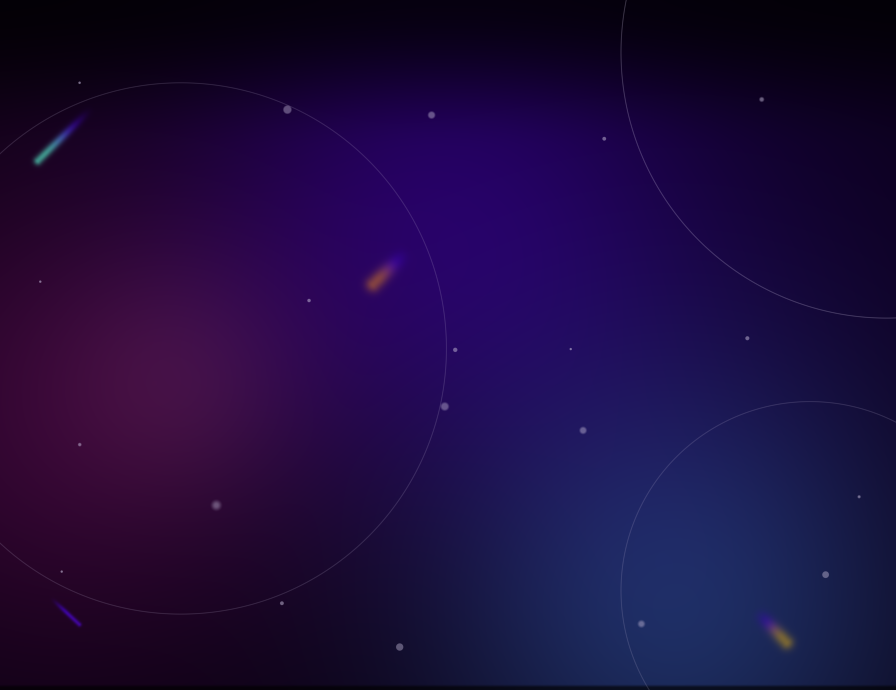
A Shadertoy shader for this background:

```glsl
// A dark night-sky backdrop: broad violet, magenta and blue glows, thin rings,
// four blurred comet streaks and a scatter of soft dots.
// Glows are Gaussians; rings and streaks are distance functions; dots use a jittered grid.

const vec3 NIGHT  = vec3(0.030, 0.000, 0.060);
const vec3 VIOLET = vec3(0.110, 0.000, 0.320);
const vec3 WINE   = vec3(0.170, 0.020, 0.130);
const vec3 ROSE   = vec3(0.080, 0.050, 0.040);
const vec3 AZURE  = vec3(0.080, 0.180, 0.310);
const vec3 INDIGO = vec3(0.020, 0.000, 0.070);
const vec3 PALE   = vec3(0.740, 0.700, 0.820);
const vec3 TAIL   = vec3(0.240, 0.010, 0.750);

// Gaussian falloff around a centre
float glow(vec2 p, vec2 centre, float radius) {
    vec2 d = (p - centre) / radius;
    return exp(-dot(d, d));
}

// Thin circle outline
float ring(vec2 p, vec2 centre, float radius, float width) {
    float d = abs(length(p - centre) - radius);
    return 1.0 - smoothstep(0.0, width, d);
}

// Filled disc with an edge of the given softness
float disc(vec2 p, vec2 centre, float radius, float softness) {
    return 1.0 - smoothstep(radius - softness, radius + softness, length(p - centre));
}

vec2 hash2(vec2 cell) {
    vec3 q = fract(cell.xyx * vec3(0.1031, 0.1030, 0.0973));
    q += dot(q, q.yzx + 33.33);
    return fract((q.xx + q.yz) * q.zy);
}

// Blends a comet, bright at its head and fading towards its tail
vec3 addStreak(vec3 base, vec2 p, vec2 head, vec2 tail, vec3 headColour,
               float width, float strength) {
    vec2 axis = tail - head;
    float t = clamp(dot(p - head, axis) / dot(axis, axis), 0.0, 1.0);
    float d = length(p - head - axis * t) / width;
    float cover = exp(-d * d) * strength * (1.0 - smoothstep(0.35, 1.0, t));
    return mix(base, mix(headColour, TAIL, smoothstep(0.1, 0.75, t)), cover);
}

// Soft dots, one in each cell of a jittered grid
float dots(vec2 p, vec2 extent, float pixel) {
    const vec2 GRID = vec2(5.0, 4.0);
    float total = 0.0;
    for (int i = 0; i < 20; i++) {
        vec2 cell = vec2(float(i % 5), float(i / 5));
        vec2 jitter = hash2(cell + 3.0);
        vec2 kind = hash2(cell + 41.0);
        vec2 centre = (cell + mix(vec2(0.12), vec2(0.88), jitter)) / GRID;
        centre.y *= 0.92;
        float radius = mix(0.0016, 0.0062, kind.x * kind.x);
        float softness = max(pixel * 0.7, radius * kind.y * 0.8);
        total += disc(p, centre * extent, radius, softness) * mix(0.65, 0.42, kind.x);
    }
    return min(total, 1.0);
}

// Broad colour fields, darkened towards the top and the bottom rim
vec3 backdrop(vec2 p) {
    vec3 colour = NIGHT;
    colour += VIOLET * glow(p, vec2(0.65, 0.68), 0.38);
    colour += WINE   * glow(p, vec2(0.08, 0.40), 0.37);
    colour += ROSE   * glow(p, vec2(0.26, 0.45), 0.18);
    colour += AZURE  * glow(p, vec2(0.98, 0.12), 0.36);
    colour += INDIGO * glow(p, vec2(1.20, 0.60), 0.40);
    colour *= mix(1.0, 0.28, smoothstep(0.78, 1.0, p.y));
    return colour * mix(0.35, 1.0, smoothstep(0.003, 0.009, p.y));
}

void mainImage(out vec4 fragColor, in vec2 fragCoord) {
    float pixel = 1.0 / iResolution.y;
    vec2 p = fragCoord * pixel;
    vec2 extent = iResolution.xy * pixel;
    vec3 colour = backdrop(p);

    // Rings
    float lineWidth = max(pixel, 0.0016);
    float rings = ring(p, vec2(0.262, 0.495), 0.385, lineWidth)
                + ring(p, vec2(1.285, 0.924), 0.385, lineWidth) * 1.5
                + ring(p, vec2(1.174, 0.144), 0.274, lineWidth);
    colour = mix(colour, PALE, rings * 0.17);

    // Comet streaks
    colour = addStreak(colour, p, vec2(0.055, 0.767), vec2(0.137, 0.847),
                       vec3(0.27, 0.66, 0.60), 0.0060, 0.85);
    colour = addStreak(colour, p, vec2(0.541, 0.588), vec2(0.595, 0.641),
                       vec3(0.62, 0.33, 0.22), 0.0110, 0.75);
    colour = addStreak(colour, p, vec2(1.140, 0.069), vec2(1.092, 0.119),
                       vec3(0.58, 0.47, 0.17), 0.0100, 0.75);
    colour = addStreak(colour, p, vec2(0.115, 0.095), vec2(0.072, 0.135),
                       vec3(0.26, 0.02, 0.66), 0.0032, 0.85);

    // Scattered dots
    colour = mix(colour, PALE, dots(p, extent, pixel));
    fragColor = vec4(colour, 1.0);
}
```
